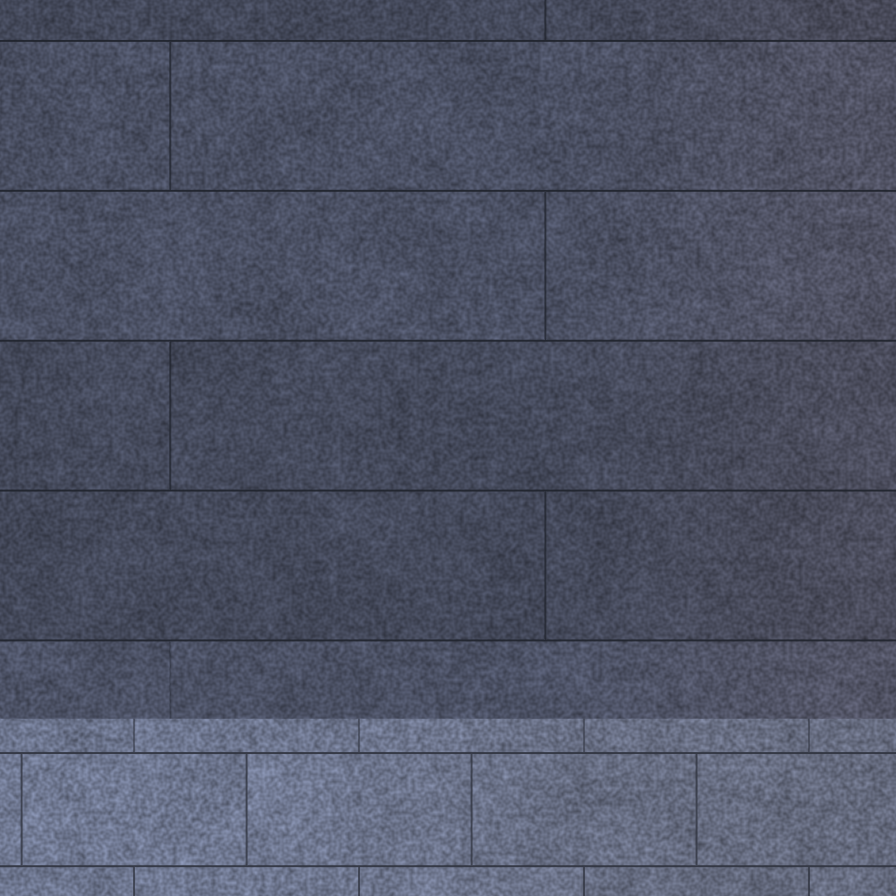
This texture is drawn by a WebGL 2 fragment shader. Its source:

```glsl
#version 300 es
precision highp float;
// Blue-grey stone wall of long slabs in half-bond, above a strip of paler paving.
// Both courses share one slab layout function; layered gradient noise gives
// the mottling and grain, and each slab takes its own tint and noise offset.

uniform vec2 u_resolution;
out vec4 fragColor;

const float WALL_BASE = 0.1979;
const vec2 WALL_ORIGIN = vec2(0.6087, 0.2852);
const vec2 WALL_SLAB = vec2(0.8372, 0.1673);
const vec2 PAVING_ORIGIN = vec2(0.0241, 0.0332);
const vec2 PAVING_SLAB = vec2(0.2511, 0.1263);

const vec3 WALL_COLOR = vec3(0.280, 0.301, 0.374);
const vec3 WALL_WARMTH = vec3(0.024, 0.010, 0.002);
const vec3 PAVING_LEFT = vec3(0.435, 0.470, 0.570);
const vec3 PAVING_RIGHT = vec3(0.395, 0.418, 0.495);
const vec3 WALL_JOINT = vec3(0.120, 0.135, 0.170);
const vec3 PAVING_JOINT = vec3(0.185, 0.200, 0.245);

vec2 hash2(vec2 p) {
  vec3 q = fract(p.xyx * vec3(0.1031, 0.1030, 0.0973));
  q += dot(q, q.yzx + 33.33);
  return fract((q.xx + q.yz) * q.zy);
}

float cornerSlope(vec2 cell, vec2 offset) {
  float angle = 6.2832 * hash2(cell).x;
  return dot(vec2(cos(angle), sin(angle)), offset);
}

float gradientNoise(vec2 p) {
  vec2 i = floor(p), f = fract(p);
  vec2 w = f * f * f * (f * (f * 6.0 - 15.0) + 10.0);
  vec2 e = vec2(1.0, 0.0);
  float low = mix(cornerSlope(i, f), cornerSlope(i + e.xy, f - e.xy), w.x);
  float high = mix(cornerSlope(i + e.yx, f - e.yx), cornerSlope(i + e.xx, f - e.xx), w.x);
  return mix(low, high, w.y);
}

// Brightness factor of the stone: broad stains, mottling, then fine grain.
float stoneTexture(vec2 p) {
  float stains = 0.09 * gradientNoise(p * 9.0) + 0.08 * gradientNoise(p * 24.0 + 7.3);
  float mottling = 0.11 * gradientNoise(p * 58.0 + 3.1);
  float grain = 0.19 * gradientNoise(p * 125.0 + 1.7) + 0.27 * gradientNoise(p * 235.0 + 5.9);
  return 1.0 + stains + mottling + grain;
}

// Half-bond layout: xy = slab index, zw = distance to head and bed joints.
vec4 slabLayout(vec2 p, vec2 origin, vec2 size) {
  vec2 g = (p - origin) / size;
  g.x -= 0.5 * mod(floor(g.y), 2.0);
  vec2 toJoint = (0.5 - abs(fract(g) - 0.5)) * size;
  return vec4(floor(g), toJoint);
}

float lineCoverage(float d, float halfWidth, float pixel) {
  return 1.0 - smoothstep(halfWidth - 0.6 * pixel, halfWidth + 0.6 * pixel, d);
}

float jointCoverage(vec2 toJoint, float halfWidth, float headStrength, float pixel) {
  float head = headStrength * lineCoverage(toJoint.x, halfWidth, pixel);
  return max(head, lineCoverage(toJoint.y, halfWidth, pixel));
}

// Slow rise and fall of tone by course; the cut bottom course contrasts more.
float wallTint(vec2 slab) {
  float course = 0.055 * cos((slab.y - 2.4) * 1.6);
  float cutCourse = slab.x < 0.0 ? 0.06 : -0.16;
  return 1.0 + (slab.y < 0.0 ? cutCourse : course);
}

vec3 wall(vec2 p, float pixel) {
  vec4 s = slabLayout(p, WALL_ORIGIN, WALL_SLAB);
  vec3 stone = WALL_COLOR + WALL_WARMTH * smoothstep(0.55, 1.0, p.x);
  stone *= wallTint(s.xy) * stoneTexture(p + 3.0 * hash2(s.xy + 20.0));
  float headStrength = s.y < 0.0 ? 0.35 : 0.8;
  return mix(stone, WALL_JOINT, 0.9 * jointCoverage(s.zw, 0.0011, headStrength, pixel));
}

vec3 paving(vec2 p, float pixel) {
  vec4 s = slabLayout(p, PAVING_ORIGIN, PAVING_SLAB);
  vec3 stone = mix(PAVING_LEFT, PAVING_RIGHT, smoothstep(0.1, 1.0, p.x));
  float tint = 1.0 + 0.05 * (hash2(s.xy + 50.0).x - 0.5);
  stone *= tint * stoneTexture(p + 3.0 * hash2(s.xy + 70.0));
  float headStrength = s.y > 0.0 ? 0.6 : 0.85;
  return mix(stone, PAVING_JOINT, 0.9 * jointCoverage(s.zw, 0.0011, headStrength, pixel));
}

void main() {
  vec2 p = gl_FragCoord.xy / u_resolution;
  float pixel = 1.0 / min(u_resolution.x, u_resolution.y);
  float aboveBase = smoothstep(-0.6 * pixel, 0.6 * pixel, p.y - WALL_BASE);
  fragColor = vec4(mix(paving(p, pixel), wall(p, pixel), aboveBase), 1.0);
}
```
